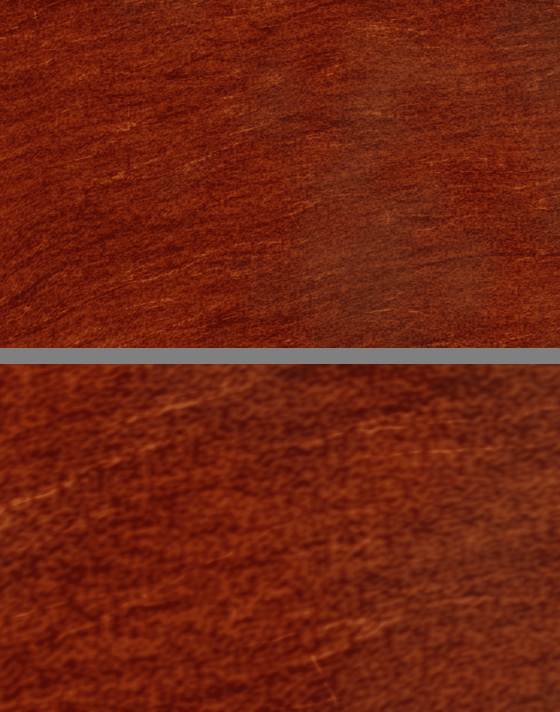
Top: the whole. Bottom: its middle third, enlarged.
This texture is drawn by a WebGL 2 fragment shader. Its source:

```glsl
#version 300 es
precision highp float;
// Worn red-brown leather: fine grain, slanted fibres, creases and scratches.

uniform vec2 u_resolution;
out vec4 fragColor;

const vec3 DARK = vec3(0.35, 0.055, 0.025);
const vec3 BASE = vec3(0.45, 0.108, 0.038);
const vec3 BRIGHT = vec3(0.535, 0.165, 0.05);
const vec3 LIGHT = vec3(0.66, 0.30, 0.12);
const vec3 WORN = vec3(0.43, 0.225, 0.125);

const float MEAN_TONE = 0.48;
const float FINE_GRAIN = 0.34;
const float COARSE_GRAIN = 0.28;
const float FIBRE = 0.24;
const float BROAD = 0.18;
const float STREAK_LIGHT = 0.22;
const float CREASE_DARK = 0.19;
const float SCRATCH_LIGHT = 0.26;
const float SCRATCH_WIDTH = 0.0022;
const int SCRATCHES = 44;

vec2 hash2(vec2 p) {
    vec3 q = fract(p.xyx * vec3(0.1031, 0.1030, 0.0973));
    q += dot(q, q.yzx + 33.33);
    return fract((q.xx + q.yz) * q.zy);
}

vec2 gradientAt(vec2 cell) {
    float a = 6.28318 * hash2(cell + 300.0).x;
    return vec2(cos(a), sin(a));
}

float gradientNoise(vec2 p) {
    vec2 i = floor(p), f = p - i;
    vec2 u = f * f * f * (f * (f * 6.0 - 15.0) + 10.0);
    vec2 e = vec2(1.0, 0.0);
    float a = dot(gradientAt(i), f);
    float b = dot(gradientAt(i + e.xy), f - e.xy);
    float c = dot(gradientAt(i + e.yx), f - e.yx);
    float d = dot(gradientAt(i + e.xx), f - e.xx);
    return mix(mix(a, b, u.x), mix(c, d, u.x), u.y);
}

// Bends the plane so that rows climb to the right, steeper at lower left.
vec2 flowSpace(vec2 p) {
    float rise = (0.46 * p.x - 0.11 * p.x * p.x) * (1.0 - 0.45 * p.y);
    float sway = 0.035 * gradientNoise(p * 3.1 + 7.0);
    return vec2(p.x, p.y - rise + sway);
}

// Thin broken lines where stretched noise crosses zero.
float streaks(vec2 p, vec2 scale, float width, float seed) {
    float line = abs(gradientNoise(p * scale + seed));
    float gaps = gradientNoise(p * scale * vec2(1.1, 0.6) + seed + 41.0);
    return (1.0 - smoothstep(0.25 * width, width, line)) * smoothstep(0.0, 0.3, gaps);
}

// Signed tone of scattered scratches: a pale ridge with a shaded lower side.
float scratches(vec2 p, float aspect, float rough) {
    float edge = 0.6 / u_resolution.y;
    float sum = 0.0;
    for (int i = 0; i < SCRATCHES; i++) {
        float id = float(i);
        vec2 place = hash2(vec2(id, 3.7)), shape = hash2(vec2(id, 19.3));
        bool steep = i % 4 == 0;
        float angle = steep ? mix(1.1, 2.2, shape.x) : mix(0.04, 0.55, shape.x);
        float reach = steep ? mix(0.03, 0.08, shape.y) : mix(0.04, 0.16, shape.y);
        vec2 d = p - place * vec2(aspect, 1.0);
        vec2 axis = vec2(cos(angle), sin(angle));
        float along = dot(d, axis);
        float across = dot(d, vec2(-axis.y, axis.x));
        across += (place.x - 0.5) * 2.5 * along * along + rough;
        float taper = 1.0 - smoothstep(0.3, 1.0, abs(along) / reach);
        float ridge = 1.0 - smoothstep(0.0, SCRATCH_WIDTH + edge, abs(across));
        float shade = 1.0 - smoothstep(0.0, 2.0 * SCRATCH_WIDTH, abs(across + 2.0 * SCRATCH_WIDTH));
        sum += taper * (ridge - 0.45 * shade) * mix(0.4, 1.0, place.y);
    }
    return clamp(sum, -0.6, 1.2);
}

vec3 leatherRamp(float tone) {
    vec3 c = mix(DARK, BASE, smoothstep(0.24, 0.48, tone));
    c = mix(c, BRIGHT, smoothstep(0.46, 0.66, tone));
    c = mix(c, LIGHT, smoothstep(0.66, 0.98, tone));
    return c * mix(0.8, 1.0, smoothstep(0.0, 0.28, tone));
}

void main() {
    vec2 p = gl_FragCoord.xy / u_resolution.y;
    float aspect = u_resolution.x / u_resolution.y;
    vec2 flow = flowSpace(p);

    // Grain and fibres
    float fine = gradientNoise(flow * vec2(115.0, 150.0));
    float coarse = gradientNoise(flow * vec2(42.0, 85.0) + 13.0);
    float fibre = gradientNoise(flow * vec2(7.0, 38.0) + 29.0);
    float broad = gradientNoise(flow * vec2(1.6, 4.5) + 5.0);
    float tone = MEAN_TONE + FINE_GRAIN * fine + COARSE_GRAIN * coarse;
    tone += FIBRE * fibre + BROAD * broad;

    // Streaks, creases and scratches, all with crumbled edges
    float rough = 0.0035 * gradientNoise(p * 48.0) + 0.002 * coarse;
    vec2 crumpled = flow + vec2(0.0, rough);
    float crumble = clamp(0.75 + 1.2 * coarse + fine, 0.2, 1.2);
    float pale = streaks(crumpled, vec2(2.6, 15.0), 0.065, 11.0);
    pale += 0.8 * streaks(crumpled, vec2(4.5, 27.0), 0.10, 57.0);
    float crease = streaks(crumpled, vec2(1.3, 8.0), 0.055, 83.0);
    crease += 0.6 * streaks(crumpled, vec2(3.4, 20.0), 0.10, 97.0);
    tone += STREAK_LIGHT * pale * crumble - CREASE_DARK * crease;
    tone += SCRATCH_LIGHT * scratches(p, aspect, rough) * crumble;

    // Rubbed brown patches, heavier toward the right
    float patches = gradientNoise(p * 2.4 + 3.0) + 0.5 * gradientNoise(p * 7.0 + 17.0);
    float wear = smoothstep(0.15, 1.0, 0.75 * p.x / aspect + 0.7 * patches + 0.25 * fine);
    vec3 colour = leatherRamp(tone);
    colour = mix(colour, WORN * mix(0.7, 1.35, clamp(tone, 0.0, 1.0)), 0.55 * wear);
    fragColor = vec4(colour, 1.0);
}
```
